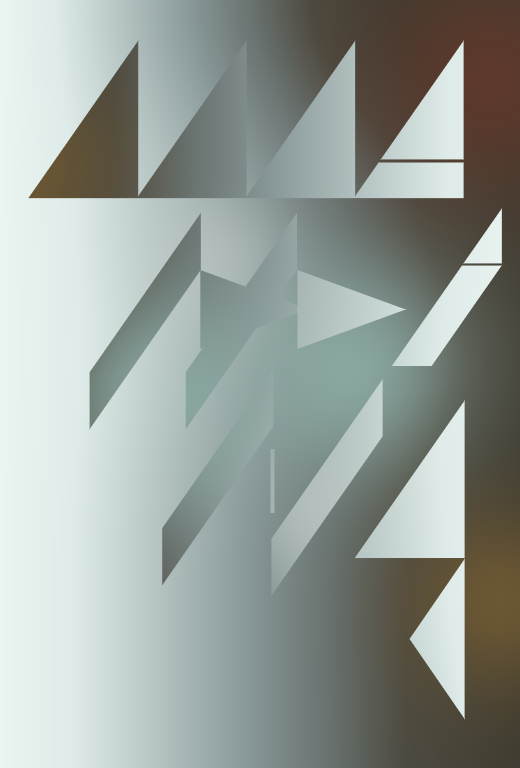
Reproduce this background procedurally as a Shadertoy shader.

```glsl
const float ASPECT = 0.676;        // width in units of height
const float SLOPE = 1.435;         // shared slant of every diagonal
const float TRI_HEIGHT = 0.205;
const float TRI_PITCH = 0.141;
const vec2 TRI_CORNER = vec2(0.1797, 0.742);
const vec2 BAND_HALF = vec2(0.0723, 0.0371);
const vec2 ARROW_SIZE = vec2(0.1406, 0.0514);
const float ARROW_PITCH = 0.1263;
const float ARROW_SHEEN = 0.22;

const vec3 PALE = vec3(0.87, 0.92, 0.91);
const vec3 TEAL = vec3(0.55, 0.67, 0.645);
const vec3 RUST = vec3(0.37, 0.22, 0.17);
const vec3 OCHRE = vec3(0.43, 0.345, 0.20);
const vec3 SILVER = vec3(0.77, 0.80, 0.79);

const int STOPS = 7;
const float STOP_AT[STOPS] = float[](0.0, 0.14, 0.30, 0.48, 0.63, 0.78, 1.0);
const vec3 STOP_COLOR[STOPS] = vec3[](
    vec3(0.92, 0.96, 0.945), vec3(0.87, 0.92, 0.91), vec3(0.71, 0.77, 0.765),
    vec3(0.53, 0.59, 0.59), vec3(0.41, 0.45, 0.44), vec3(0.30, 0.29, 0.25),
    vec3(0.24, 0.23, 0.19));

float glow(vec2 p, vec2 center, float radius) {
    vec2 q = (p - center) / radius;
    return exp(-dot(q, q));
}

// Horizontal ramp, bent with height, under soft coloured glows
vec3 backdrop(vec2 p) {
    float bend = (p.y - 0.55) / 0.15;
    float stretch = 1.0 + 0.3 * smoothstep(0.75, 1.0, p.y) - 0.12 * exp(-bend * bend);
    float t = p.x / ASPECT * stretch;
    vec3 color = STOP_COLOR[0];
    for (int i = 1; i < STOPS; i++) {
        float k = (t - STOP_AT[i - 1]) / (STOP_AT[i] - STOP_AT[i - 1]);
        color = mix(color, STOP_COLOR[i], clamp(k, 0.0, 1.0));
    }
    color = mix(color, SILVER, 0.55 * glow(p, vec2(0.28, 0.655), 0.09));
    color = mix(color, TEAL, 0.9 * glow(p, vec2(0.456, 0.518), 0.135));
    color = mix(color, RUST, 0.95 * glow(p, vec2(0.638, 0.896), 0.15));
    return mix(color, OCHRE, 0.95 * glow(p, vec2(0.651, 0.219), 0.12));
}

// Right triangle, measured from its lower right corner
float triangle(vec2 q) {
    float slant = (q.y - SLOPE * q.x - TRI_HEIGHT) / length(vec2(SLOPE, 1.0));
    return max(max(q.x, -q.y), slant);
}

// Slanted band with upright ends, measured from its center
float band(vec2 q) {
    float slant = (abs(q.y - SLOPE * q.x) - BAND_HALF.y) / length(vec2(SLOPE, 1.0));
    return max(abs(q.x) - BAND_HALF.x, slant);
}

// Arrowhead pointing to +x, measured from the middle of its base
float arrow(vec2 q, vec2 size) {
    float side = (abs(q.y) * size.x + q.x * size.y - size.x * size.y) / length(size);
    return max(-q.x, side);
}

float box(vec2 q, vec2 halfSize) {
    vec2 d = abs(q) - halfSize;
    return max(d.x, d.y);
}

float shapes(vec2 p) {
    // Row of triangles, the last one slit
    float d = 1.0;
    for (int i = 0; i < 4; i++) {
        d = min(d, triangle(p - TRI_CORNER - vec2(TRI_PITCH * float(i), 0.0)));
    }
    d = max(d, -box(p - vec2(0.57, 0.7904), vec2(0.09, 0.002)));

    // Paired bands and arrowheads
    for (int i = 0; i < 2; i++) {
        float k = float(i);
        d = min(d, band(p - vec2(0.1888 + 0.125 * k, 0.582)));
        d = min(d, band(p - mix(vec2(0.2832, 0.3789), vec2(0.4251, 0.3652), k)));
        d = min(d, arrow(p - vec2(0.2604 + ARROW_PITCH * k, 0.597), ARROW_SIZE));
    }

    // Cropped, slit band at the right
    float cropped = max(band(p - vec2(0.5801, 0.5878)), 0.5234 - p.y);
    d = min(d, max(cropped, -box(p - vec2(0.62, 0.6556), vec2(0.06, 0.0014))));

    // Thin bar, lower triangle and left-facing arrowhead
    d = min(d, box(p - vec2(0.3542, 0.3737), vec2(0.0026, 0.0417)));
    d = min(d, triangle(p - vec2(0.604, 0.2734)));
    return min(d, arrow(vec2(0.604 - p.x, p.y - 0.168), vec2(0.0716, 0.1042)));
}

float coverage(float d) {
    return clamp(0.5 - d * iResolution.y, 0.0, 1.0);
}

void mainImage(out vec4 fragColor, in vec2 fragCoord) {
    vec2 canvas = vec2(ASPECT, 1.0);
    vec2 p = fragCoord / iResolution.xy * canvas;

    // Shapes reveal the backdrop turned by half a revolution
    vec3 color = mix(backdrop(p), backdrop(canvas - p), coverage(shapes(p)));
    float sheen = coverage(arrow(p - vec2(0.2604 + ARROW_PITCH, 0.597), ARROW_SIZE));
    color = mix(color, PALE, ARROW_SHEEN * sheen);
    fragColor = vec4(color, 1.0);
}
```
